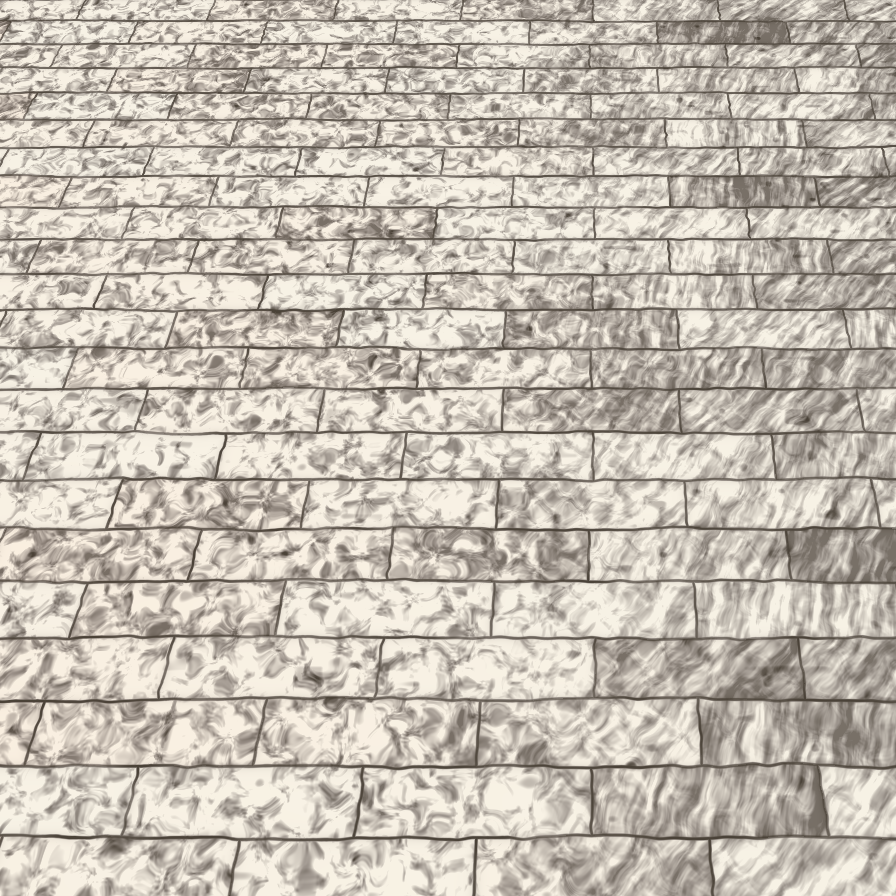
This texture is drawn by a three.js fragment shader. Its source:

```glsl
// Pale granite paving in running bond, receding toward a far horizon.
// Each canvas point is projected to (brick, row) units on the ground, then
// shaded by hashed brick tones, mottled grain, chisel strokes and dark joints.
varying vec2 vUv;

const vec3 CREAM = vec3(0.97, 0.95, 0.90);
const vec3 STONE = vec3(0.61, 0.58, 0.55);
const vec3 JOINT = vec3(0.29, 0.26, 0.22);

const float VANISH_X = 0.66;       // where the receding joints converge
const float HORIZON = 1.0807;      // horizon height above the canvas top
const float BRICK_WIDTH = 0.1303;  // brick width per unit of depth
const float ROW_COUNT = 44.23;     // row number reached at infinite depth
const float ROW_START = 1.1041;    // depth of the top edge of row zero

const float JOINT_HALF = 0.00135;  // joint half width per unit of depth
const float EDGE_SOFT = 0.0005;
const float BASE_TONE = 0.06;      // 0 is cream, 1 is joint colour
const float GRAIN_GAIN = 1.75;
const vec2 GRAIN_SCALE = vec2(22.0, 6.0);
const vec2 STROKE_SCALE = vec2(8.5, 1.7);

float hash(vec2 p) {
  return fract(sin(dot(p, vec2(127.1, 311.7))) * 43758.55);
}

float noise(vec2 p) {
  vec2 i = floor(p), f = fract(p);
  f = f * f * (3.0 - 2.0 * f);
  return mix(mix(hash(i), hash(i + vec2(1.0, 0.0)), f.x),
             mix(hash(i + vec2(0.0, 1.0)), hash(i + 1.0), f.x), f.y);
}

float fbm(vec2 p) {
  float sum = 0.0, weight = 0.54;
  for (int i = 0; i < 3; i++) {
    sum += weight * noise(p);
    p = p * 2.03 + vec2(17.3, 9.1);
    weight *= 0.55;
  }
  return sum / 1.0;
}

vec3 toneColor(float t) {
  vec3 light = mix(CREAM, STONE, clamp(t * 2.0, 0.0, 1.0));
  return mix(light, JOINT, clamp(t * 2.0 - 1.0, 0.0, 1.0));
}

void main() {
  // Ground projection: x counts bricks, y counts rows toward the viewer
  float depth = 1.0 - vUv.y + HORIZON;
  vec2 ground = vec2((vUv.x - VANISH_X) / (depth * BRICK_WIDTH),
                     ROW_COUNT * (1.0 - ROW_START / depth));
  vec2 cellSize = vec2(depth * BRICK_WIDTH,
                       depth * depth / (ROW_COUNT * ROW_START));

  // Running bond with slightly uneven courses
  vec2 bond = ground;
  bond.y += 0.07 * (noise(ground * vec2(2.3, 1.0)) - 0.5)
          + 0.04 * (noise(ground * vec2(14.0, 3.0)) - 0.5);
  float row = floor(bond.y);
  bond.x += 0.5 * mod(row + 1.0, 2.0);
  bond.x += 0.05 * (noise(vec2(bond.x * 1.7, row * 5.3)) - 0.5)
          + 0.012 * (noise(ground * vec2(3.0, 7.0)) - 0.5);
  vec2 brick = floor(bond);
  vec2 inside = fract(bond);

  // Vermicular mottling, stretched with the ground
  vec2 warp = vec2(noise(ground * GRAIN_SCALE * 0.6),
                   noise(ground * GRAIN_SCALE * 0.6 + 31.7)) - 0.5;
  float mottle = fbm(ground * GRAIN_SCALE + 1.8 * warp + 5.0 * hash(brick));

  // Diagonal chisel strokes, stronger to the right
  float angle = mix(0.15, 0.95, hash(brick + 4.7));
  float c = cos(angle), s = sin(angle);
  vec2 square = ground * vec2(4.0, 1.0) + 0.12 * warp;
  vec2 along = vec2(c * square.x + s * square.y, c * square.y - s * square.x);
  float strokes = fbm(along * STROKE_SCALE + 19.0 * hash(brick + 8.1));
  float chisel = 0.7 * smoothstep(0.42, 0.85, vUv.x);
  float grain = mix(mottle, strokes, chisel) - 0.5;

  // Tone of each brick, with duller light at the right and far end
  float wear = hash(brick + 2.3);
  float tone = BASE_TONE + GRAIN_GAIN * grain;
  tone += 0.30 * wear * wear * wear * mix(0.5, 1.3, vUv.x);
  tone += 0.15 * smoothstep(0.45, 1.0, vUv.x);
  tone += 0.07 * smoothstep(0.6, 1.0, vUv.y);
  tone += 0.22 * (noise(ground * vec2(3.0, 1.3) + 40.0) - 0.45);

  // Scattered pits
  tone = clamp(tone, 0.0, 0.72);
  tone += 0.3 * smoothstep(0.84, 0.97, noise(ground * vec2(11.0, 4.0) + 70.0));

  // Joints with ragged edges, uneven darkness and a narrow band of grime
  vec2 gap = min(inside, 1.0 - inside) * cellSize;
  float edge = min(gap.x, gap.y) + 0.0012 * grain;
  float joint = 1.0 - smoothstep(EDGE_SOFT, JOINT_HALF * depth, edge);
  float filled = mix(0.62, 1.1, noise(ground * vec2(5.0, 2.0) + 11.0));
  filled *= mix(1.0, 0.8, vUv.y);
  tone += 0.13 * exp(-max(edge, 0.0) / (0.002 * depth));
  tone = mix(tone, 1.0, clamp(joint * filled, 0.0, 1.0));

  // Faint warm tint on worn bricks
  vec3 tint = mix(vec3(1.0), vec3(1.01, 0.985, 0.975), wear * (1.0 - vUv.x));
  gl_FragColor = vec4(toneColor(tone) * tint, 1.0);
}
```
